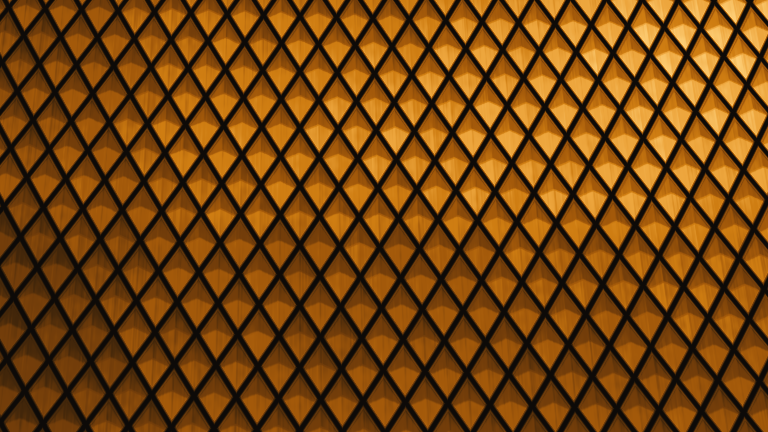
This pattern is drawn by a WebGL 2 fragment shader. Its source:

```glsl
#version 300 es
precision highp float;

uniform vec2 u_resolution;
out vec4 fragColor;

const float CELL_WIDTH = 0.0903;   // in canvas heights
const float CELL_ASPECT = 1.5;     // cell height over width
const float SPREAD = 0.17;         // growth of cells toward the bottom
const vec2 FAN_CENTER = vec2(0.70, 0.437);
const vec2 ANCHOR = vec2(0.92, 0.437);

float hash(vec2 p) {
    return fract(sin(dot(p, vec2(127.1, 311.7))) * 43758.5);
}

float noise(vec2 p) {
    vec2 i = floor(p), f = fract(p);
    f = f * f * (3.0 - 2.0 * f);
    return mix(mix(hash(i), hash(i + vec2(1, 0)), f.x),
               mix(hash(i + vec2(0, 1)), hash(i + 1.0), f.x), f.y);
}

float glow(vec2 p, vec2 center, vec2 size) {
    vec2 d = (p - center) / size;
    return exp(-dot(d, d));
}

// Black through amber to pale gold
vec3 amberRamp(float tone) {
    vec3 color = vec3(0.05, 0.04, 0.03);
    color = mix(color, vec3(0.26, 0.15, 0.04), smoothstep(0.05, 0.27, tone));
    color = mix(color, vec3(0.45, 0.24, 0.04), smoothstep(0.27, 0.46, tone));
    color = mix(color, vec3(0.64, 0.35, 0.04), smoothstep(0.46, 0.65, tone));
    color = mix(color, vec3(0.81, 0.49, 0.07), smoothstep(0.65, 0.82, tone));
    color = mix(color, vec3(0.93, 0.65, 0.24), smoothstep(0.82, 1.0, tone));
    return mix(color, vec3(1.0, 0.82, 0.48), smoothstep(1.0, 1.2, tone));
}

// Columns fan outward while rows grow downward
vec2 wallCoords(vec2 p) {
    float down = p.y - ANCHOR.y - 0.03 * (p.x - ANCHOR.x);
    float scale = 1.0 + SPREAD * down;
    float u = (p.x - FAN_CENTER.x) / scale - (ANCHOR.x - FAN_CENTER.x);
    float v = log(scale) / SPREAD / CELL_ASPECT;
    return vec2(u, v) / CELL_WIDTH;
}

// Lamp at the upper right, warm pool in the middle, dim base and left side
float wallLight(vec2 p) {
    float light = 0.70;
    light += 0.17 * glow(p, vec2(0.85, 0.30), vec2(0.60, 0.28));
    light += 0.36 * glow(p, vec2(1.70, 0.0), vec2(0.62, 0.45));
    light += 0.10 * glow(p, vec2(1.55, 0.5), vec2(0.45, 0.35));
    light -= 0.10 * smoothstep(0.42, 0.62, p.y);
    return light - 0.12 * (1.0 - smoothstep(0.0, 0.5, p.x));
}

// Folded panel: two shaded roof facets above a bright kite
float panelTone(vec2 local, float light, float lean, float aa) {
    float x = local.x - lean;
    float fold = local.y + 0.07 - 0.30 * abs(x);
    float side = smoothstep(-aa, aa, x);
    float roof = light * mix(0.74, 0.66, side) + 0.22 * (local.y + 0.15);
    float kite = light * mix(1.02, 0.97, side) + 0.10 * (local.y - 0.1);
    float crease = 1.0 - smoothstep(0.008, 0.008 + aa, abs(x));
    return mix(roof, kite, smoothstep(-aa, aa, fold)) - 0.035 * crease;
}

void main() {
    vec2 p = gl_FragCoord.xy / u_resolution.y;
    p.y = 1.0 - p.y;

    // Diamond lattice
    vec2 wall = wallCoords(p);
    vec2 lattice = vec2(wall.x + wall.y, wall.x - wall.y);
    vec2 cell = round(lattice);
    vec2 f = lattice - cell;
    vec2 local = 0.5 * vec2(f.x + f.y, f.x - f.y);
    float aa = 1.2 / (u_resolution.y * CELL_WIDTH);
    float upperEdge = 0.5 - max(-f.x, f.y);
    float lowerEdge = 0.5 - max(f.x, -f.y);
    float edge = min(upperEdge, lowerEdge);

    // Panel with streaks and uneven brightness
    float light = wallLight(p) + 0.08 * (hash(cell) - 0.5);
    float lean = 0.05 * (p.x - FAN_CENTER.x);
    float tone = panelTone(local, light, lean, aa);
    tone += 0.05 * (noise(vec2(wall.x * 26.0, wall.y * 2.0)) - 0.5);
    tone += 0.04 * (noise(wall * 8.0) - 0.5);

    // Recess shadow and thin lit rim
    tone *= mix(0.62, 1.0, smoothstep(0.07, 0.19, upperEdge));
    tone *= mix(0.50, 1.0, smoothstep(0.09, 0.13, lowerEdge));
    float rim = 1.0 - smoothstep(0.008, 0.008 + aa, abs(edge - 0.098));
    tone += 0.16 * light * rim;

    // Black bars with a faint sheen
    float bar = 1.0 - smoothstep(0.068 - aa, 0.068 + aa, edge);
    float sheen = 0.05 * light * (1.0 - smoothstep(0.0, 0.03, edge));
    vec3 color = mix(amberRamp(tone), amberRamp(0.03 + sheen), bar);
    fragColor = vec4(color, 1.0);
}
```
